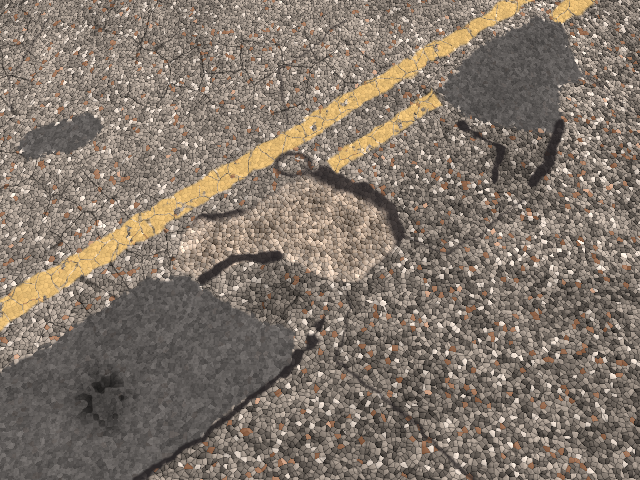
Write a Shadertoy shader that draws this texture.

```glsl
// Weathered asphalt road with worn yellow stripes, tar patches, cracks and a pothole.
#define VIEW_HEIGHT 5.76
#define EDGE 0.02
#define STONE_DENSITY 21.0
#define WOBBLE 0.13
#define ASPHALT vec3(.645, .595, .55)
#define TAR vec3(.335, .322, .315)
#define PAINT vec3(.88, .72, .45)
#define RUBBLE vec3(.78, .69, .61)
#define SHADOW vec3(.15, .135, .14)
#define SUN vec2(.8, -.6)

vec2 hash2(vec2 p) {
    vec3 q = fract(p.xyx * vec3(.1031, .103, .0973));
    q += dot(q, q.yzx + 33.33);
    return fract((q.xx + q.yz) * q.zy);
}

float noise(vec2 p) {
    vec2 i = floor(p), f = fract(p), o = vec2(1, 0);
    f *= f * (3. - 2. * f);
    return mix(mix(hash2(i).x, hash2(i + o).x, f.x),
               mix(hash2(i + o.yx).x, hash2(i + 1.).x, f.x), f.y);
}

float fbm(vec2 p) {
    float sum = 0., amp = .5;
    for (int i = 0; i < 4; i++, amp *= .5) {
        sum += amp * noise(p);
        p = p * 2.03 + 7.1;
    }
    return sum;
}

// Cellular stones: gap width, sunlit slope, two random values
vec4 stones(vec2 p) {
    vec2 nearest, id;
    float d1 = 9., d2 = 9.;
    for (int k = 0; k < 9; k++) {
        vec2 c = floor(p) + vec2(k % 3 - 1, k / 3 - 1), offset = p - c - hash2(c);
        float d = length(offset);
        d2 = min(d2, max(d, d1));
        if (d < d1) { d1 = d; nearest = offset; id = hash2(c + 51.7); }
    }
    return vec4(d2 - d1, dot(nearest, SUN), id);
}

// Signed distance to a twelve-sided outline
float polygon(vec2 p, float v[24]) {
    float d = 1e4, side = 1.;
    vec2 last = vec2(v[22], v[23]);
    for (int i = 0; i < 24; i += 2) {
        vec2 a = vec2(v[i], v[i + 1]), e = last - a, w = p - a;
        d = min(d, length(w - e * clamp(dot(w, e) / dot(e, e), 0., 1.)));
        bvec3 c = bvec3(p.y >= a.y, p.y < last.y, e.x * w.y > e.y * w.x);
        if (all(c) || all(not(c))) side = -side;
        last = a;
    }
    return side * d;
}

float segment(vec2 p, vec2 a, vec2 b) {
    vec2 w = p - a, e = b - a;
    return length(w - e * clamp(dot(w, e) / dot(e, e), 0., 1.));
}

float bend(vec2 p, float ax, float ay, float bx, float by, float cx, float cy) {
    vec2 b = vec2(bx, by);
    return min(segment(p, vec2(ax, ay), b), segment(p, b, vec2(cx, cy)));
}

float cover(float d) { return 1. - smoothstep(-EDGE, EDGE, d); }

float pothole(vec2 p) {
    return polygon(p, float[24](2.08,3.2, 2.2,2.82, 2.42,2.58, 3.,2.5, 3.85,1.98, 4.4,2.22,
        4.75,2.45, 4.88,2.85, 4.3,3.42, 4.,3.4, 3.3,3.05, 2.45,3.37));
}

void mainImage(out vec4 fragColor, in vec2 fragCoord) {
    // Road coordinates: y runs down, towards the viewer
    vec2 p = fragCoord / iResolution.y * VIEW_HEIGHT;
    p.y = VIEW_HEIGHT - p.y;
    float depth = .75 + .1 * p.y, stain = fbm(p * 1.7);
    vec2 ground = vec2((p.x - 3.84) / depth, 10. * log(depth));
    vec4 stone = stones(ground * STONE_DENSITY);
    float fine = hash2(floor(ground * 46.) + 300.).x;
    vec2 w = p + WOBBLE * (vec2(fbm(p * 5.), fbm(p * 5. + 40.)) - .47);

    // Asphalt aggregate, coarser at lower right, crazed in places
    float coarse = smoothstep(4., 9.5, p.x + p.y);
    float gap = smoothstep(0., .28, stone.x);
    float grit = mix(.72, .53, coarse) + mix(.42, .75, coarse) * stone.z;
    grit = grit * mix(.65, 1., gap) + .22 * stone.y + .12 * (fine - .5);
    vec3 col = ASPHALT * grit * (.8 + .42 * stain) * mix(1.06, .94, coarse);
    col = mix(col, vec3(.65, .4, .25), .6 * step(.955, stone.w)) + .16 * step(.94, stone.z);
    float crazing = cover(stones(w * 2.3 + 3.).x - .03) * smoothstep(.42, .62, fbm(p * 1.1 + 9.));
    col *= 1. - .45 * crazing * (1. - .6 * coarse);

    // Long stripe and dashes, chipped and split
    float stripe = abs(3.75 - .6 * w.x - w.y) * .857 - mix(.155, .08, p.x / 6.25);
    float along = (p.x - .667 * p.y) / 1.2;
    float dash = abs(4.655 - .667 * w.x - w.y) * .83 - .095;
    dash = max(dash, min(abs(along - 2.96) - .76, 5.4 - along));
    float chips = mix(.35, 1., smoothstep(.02, .07, stones(w * 4.2).x));
    chips *= smoothstep(.2, .32, fbm(p * 9.));
    col = mix(col, PAINT * (.82 + .25 * grit), .95 * chips * cover(min(stripe, dash)));

    // Tar patches, with a scuffed blotch and thin film beside them
    float tar = polygon(w, float[24](-.3,4.6, .2,4.35, 1.,3.85, 1.8,3.32, 2.25,3.32, 2.9,3.75,
        3.55,4., 3.5,4.4, 2.75,4.93, 2.4,5.25, 1.65,5.8, -.3,6.));
    tar = min(tar, polygon(w, float[24](5.25,1.1, 5.65,.62, 6.1,.36, 6.5,.2, 6.78,.25, 6.82,.6,
        7.08,.9, 6.7,1.05, 6.72,1.5, 6.6,1.62, 6.1,1.5, 5.6,1.38)));
    tar = min(tar, bend(w, .4,1.73, .7,1.64, 1.08,1.52) - .19 + .07 * abs(p.x - .65));
    float blotch = 1. - smoothstep(.15, .65, length((p - vec2(1.25, 4.8)) * 1.2));
    float film = 1. - smoothstep(.2, .55, min(length(p - vec2(6.25, 1.8)), length(p - vec2(3.3, 3.55))));
    vec3 seal = TAR * (.7 + .28 * stone.z + .2 * fine + .25 * stain);
    seal *= 1. - blotch * (.25 + .4 * smoothstep(.5, .65, noise(p * 13.)));
    col = mix(col * (1. - .2 * film), seal, .94 * cover(tar + .05 * (stone.z - .5)));

    // Pothole: pale rubble floor, shaded under the sunward rim
    float hole = pothole(w), shade = pothole(w + .2 * SUN) + .12 * (stain - .5);
    vec3 rubble = RUBBLE * (.66 + .5 * stone.z) * (.62 + .7 * fbm(p * 6.)) * mix(.7, 1., gap);
    rubble += .2 * stone.y + .1 * smoothstep(-.3, 0., hole);
    col = mix(col, mix(rubble, SHADOW, .85 * smoothstep(-.05, .06, shade)), cover(hole));

    // Broken ledges in deep shade
    float rough = noise(p * 9.);
    float ledge = bend(w, 2.45,3.36, 2.8,3.13, 3.35,3.06) - .055;
    ledge = min(ledge, bend(w, 3.88,3.8, 3.72,4.15, 3.4,4.48) - .11 * rough);
    ledge = min(ledge, bend(w, 3.4,4.48, 2.5,5.2, 1.65,5.76) - .035);
    ledge = min(ledge, bend(w, 5.55,1.5, 6.02,1.76, 5.95,2.18) - .075 * rough);
    ledge = min(ledge, bend(w, 6.68,1.5, 6.6,1.95, 6.4,2.2) - .06);
    float ring = abs(length((w - vec2(3.52, 1.97)) * vec2(.75, 1.1)) - .15) - .025;

    // Long cracks
    float crack = bend(w, 4.05,4.37, 4.65,4.8, 5.7,5.76) - .012;
    crack = min(crack, bend(w, 4.1,3.4, 4.23,3.7, 4.03,4.35));
    crack = min(crack, bend(w, 7.,.9, 7.4,1.2, 7.68,1.42));
    crack = min(crack, bend(w, .6,.25, .1,.95, .15,1.35));
    crack = min(crack, bend(w, 3.45,1.45, 3.35,.85, 4.15,.25));
    crack = min(crack, bend(w, 4.9,2.85, 5.4,3.05, 6.3,2.4));
    float dark = max(.88 * cover(ledge), max(.6 * cover(ring), .65 * cover(crack - .008)));
    fragColor = vec4(clamp(mix(col, SHADOW, dark), 0., 1.), 1);
}
```
